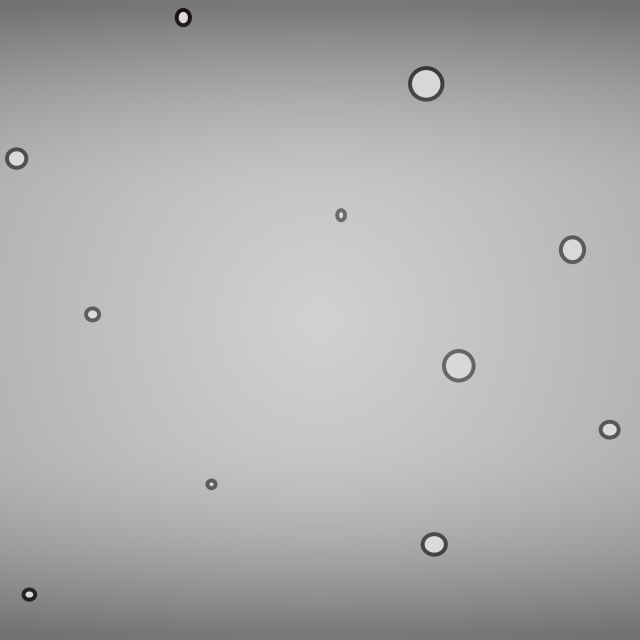
Reproduce this background procedurally as a three.js fragment shader.

```glsl
// Soft grey backdrop, brightest at the centre and darker toward top and bottom,
// with a few pale, dark-rimmed bubbles scattered over it. A radial falloff times
// a mirrored vertical shade; bubbles are ellipse distances on a wrapped plane.

#define BUBBLES 11
#define CENTRE_LIGHT 0.822
#define RADIAL_FALL 0.22
#define SHADE_START 0.18
#define SHADE_DEPTH 0.37
#define FOLD_SOFT 0.012
#define RADIUS_MIN 0.009
#define RADIUS_MAX 0.030
#define RIM_WIDTH 0.0062
#define EDGE_SOFT 0.0011
#define SEED 3.7

varying vec2 vUv;

float hash(vec2 p) {
  return fract(sin(dot(p, vec2(127.1, 311.7))) * 43758.5453);
}

// Distance from the centre along each axis, rounded off where the tile repeats
vec2 foldedOffset(vec2 uv) {
  vec2 toEdge = 0.5 - abs(uv - 0.5);
  return 0.5 - sqrt(toEdge * toEdge + FOLD_SOFT * FOLD_SOFT);
}

vec3 backdrop(vec2 uv) {
  vec2 offset = foldedOffset(uv);
  float radial = CENTRE_LIGHT - RADIAL_FALL * length(uv - 0.5);
  float shade = max(offset.y - SHADE_START, 0.0) / (0.5 - SHADE_START);
  return radial * (1.0 - SHADE_DEPTH * shade * shade) * vec3(0.994, 1.0, 0.998);
}

// Approximate signed distance to an ellipse, even along its outline
float ellipseDistance(vec2 p, vec2 radii) {
  p += 0.00001;
  float k = length(p / radii);
  return k * (k - 1.0) / length(p / (radii * radii));
}

// Coverage of the region where the distance is negative
float inside(float d) {
  return 1.0 - smoothstep(-EDGE_SOFT, EDGE_SOFT, d);
}

void main() {
  vec3 ground = backdrop(vUv);
  vec3 rim = max(ground * 1.1 - vec3(0.43, 0.457, 0.45), 0.0);
  vec3 color = ground;

  for (int i = 0; i < BUBBLES; i++) {
    float n = float(i);
    // One bubble per horizontal band, spread across by the golden ratio
    vec2 jitter = vec2(hash(vec2(n, SEED)), hash(vec2(SEED, n)));
    vec2 centre = vec2(fract(n * 0.618 + 0.25 * jitter.x),
                       (n + 0.2 + 0.6 * jitter.y) / float(BUBBLES));
    vec2 p = fract(vUv - centre + 0.5) - 0.5;

    // Varied sizes, some slightly flattened or stretched
    float size = pow(fract(n * 0.4142 + 0.2), 1.3);
    float stretch = 0.14 * (hash(vec2(n, SEED + 5.0)) * 2.0 - 1.0) * (1.0 - size);
    vec2 radii = mix(RADIUS_MIN, RADIUS_MAX, size) * vec2(1.0 + stretch, 1.0 - stretch);

    float d = ellipseDistance(p, radii);
    vec3 fill = mix(vec3(0.87, 0.865, 0.865), vec3(0.835, 0.845, 0.838), size);
    color = mix(color, rim, inside(d));
    color = mix(color, fill, inside(d + RIM_WIDTH));
  }

  gl_FragColor = vec4(color, 1.0);
}
```
